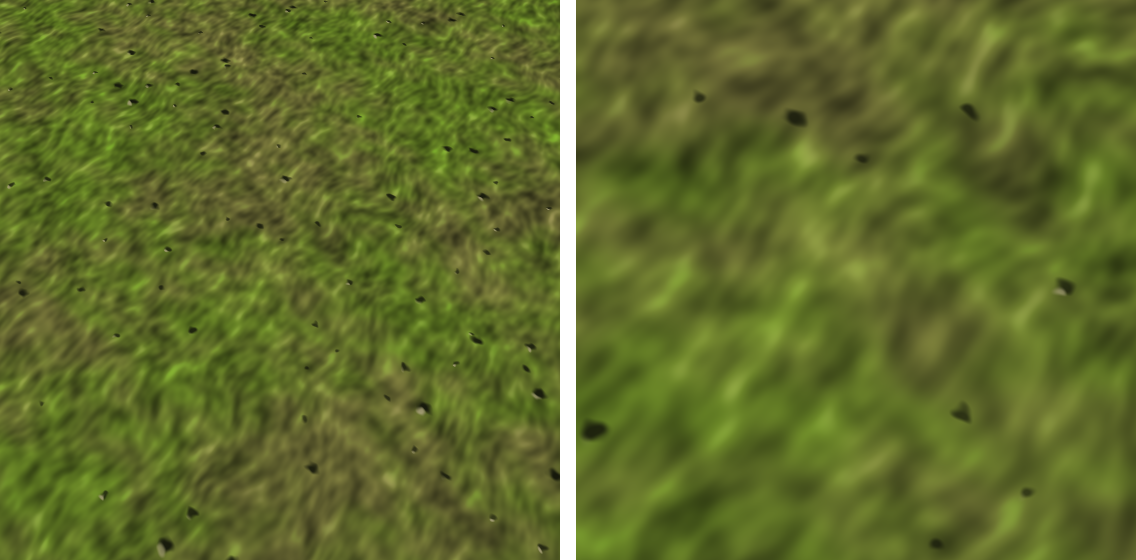
Left: the whole. Right: its middle third, enlarged.
This texture is drawn by a Shadertoy shader. Its source:

```glsl
// Rough meadow turf seen at a slant, with wind-combed blades, small pits and pale stones.

#define HORIZON 2.04        // height of the vanishing line, in canvas units
#define DEPTH_STRETCH 1.5   // ground length along the view
#define BLADE_ANGLE 0.66    // lean of the blades, in radians
#define BLADE_FREQ vec2(38.0, 85.0)
#define BLADE_CONTRAST 0.50
#define PATCH_FREQ vec2(4.0, 7.0)
#define PIT_CELL 0.055
#define PIT_SHARE 0.19
#define STRAW vec3(0.390, 0.385, 0.190)
#define GRASS vec3(0.342, 0.440, 0.122)
#define SOIL vec3(0.085, 0.095, 0.045)
#define STONE vec3(0.660, 0.630, 0.480)

vec2 hash2(vec2 p) {
    vec3 q = fract(p.xyx * vec3(0.1031, 0.1030, 0.0973));
    q += dot(q, q.yzx + 33.33);
    return fract((q.xx + q.yz) * q.zy);
}

float cornerSlope(vec2 cell, vec2 offset) {
    float angle = 6.2832 * hash2(cell).x;
    return dot(vec2(cos(angle), sin(angle)), offset);
}

float gradientNoise(vec2 p) {
    vec2 i = floor(p), f = fract(p);
    vec2 u = f * f * f * (f * (f * 6.0 - 15.0) + 10.0);
    vec2 e = vec2(1.0, 0.0);
    float low = mix(cornerSlope(i, f), cornerSlope(i + e, f - e), u.x);
    float high = mix(cornerSlope(i + e.yx, f - e.yx), cornerSlope(i + 1.0, f - 1.0), u.x);
    return mix(low, high, u.y);
}

float fbm(vec2 p) {
    float sum = 0.0, weight = 1.0;
    for (int i = 0; i < 4; i++) {
        sum += weight * gradientNoise(p);
        p = mat2(1.6, 1.2, -1.2, 1.6) * p + 17.3;
        weight *= 0.55;
    }
    return sum;
}

// Slanted ground plane: features shrink towards the top.
vec2 groundPoint(vec2 uv) {
    float depth = 1.0 / (HORIZON - uv.y);
    return vec2(uv.x, DEPTH_STRETCH) * depth + 3.0;
}

// Leaning streaks in three sizes, bent a little by a slow warp.
float blades(vec2 ground) {
    vec2 bend = vec2(gradientNoise(ground * 13.0), gradientNoise(ground * 13.0 + 41.0));
    vec2 p = ground + 0.012 * bend;
    float c = cos(BLADE_ANGLE), s = sin(BLADE_ANGLE);
    p = vec2(c * p.x + s * p.y, c * p.y - s * p.x) * BLADE_FREQ;
    return 0.55 * gradientNoise(p * 0.45 + 7.0)
         + 0.95 * gradientNoise(p)
         + 0.65 * gradientNoise(p * 1.75 + 23.0);
}

// Returns pit cover in x and stone cover in y.
vec2 pitsAndStones(vec2 ground) {
    vec2 cover = vec2(0.0);
    vec2 ragged = 0.0035 * vec2(gradientNoise(ground * 130.0), gradientNoise(ground * 130.0 + 9.0));
    for (int layer = 0; layer < 3; layer++) {
        vec2 p = (ground + ragged) / PIT_CELL + float(layer) * vec2(31.37, 17.61);
        vec2 cell = floor(p);
        vec2 kind = hash2(cell + 5.0);
        float cluster = 0.5 + 1.2 * gradientNoise(cell * 0.37 + 2.5);
        if (kind.x > 2.0 * PIT_SHARE * cluster) continue;
        vec2 offset = (p - cell - mix(vec2(0.28), vec2(0.72), hash2(cell + 71.0))) * PIT_CELL;
        float radius = mix(0.0022, 0.0052, kind.y * kind.y);
        float pit = 1.0 - smoothstep(0.35, 1.5, length(offset * vec2(0.8, 1.1)) / radius);
        cover.x = max(cover.x, pit * mix(0.6, 1.0, kind.y));
        vec2 rim = offset + radius * vec2(1.1, 0.7);
        float stone = 1.0 - smoothstep(0.2, 1.2, length(rim) / (0.9 * radius));
        cover.y = max(cover.y, stone * smoothstep(0.45, 0.9, hash2(cell + 19.0).x));
    }
    return cover;
}

void mainImage(out vec4 fragColor, in vec2 fragCoord) {
    vec2 uv = fragCoord / iResolution.y;
    vec2 ground = groundPoint(uv);

    // Lush and dry patches
    float lush = fbm(ground * PATCH_FREQ) + 0.6 * gradientNoise(ground * vec2(28.0, 36.0));
    vec3 color = mix(STRAW, GRASS, smoothstep(-0.75, 0.75, lush));

    // Blade light and shade, with broad mottling
    float streak = blades(ground);
    float mottle = fbm(ground * 11.0 + 57.0);
    color *= 1.0 + BLADE_CONTRAST * streak + 0.16 * mottle;

    // Dry tips and bright sprigs
    float sprig = smoothstep(0.3, 0.85, streak);
    float sprigHue = smoothstep(-0.3, 0.3, gradientNoise(ground * 24.0 + 13.0));
    color += sprig * mix(vec3(0.07, 0.05, 0.07), vec3(0.01, 0.06, 0.0), sprigHue);

    // Pits and stones
    vec2 cover = pitsAndStones(ground);
    color = mix(color, SOIL, cover.x);
    color = mix(color, STONE, 0.85 * cover.y);

    fragColor = vec4(clamp(color, 0.0, 1.0), 1.0);
}
```
